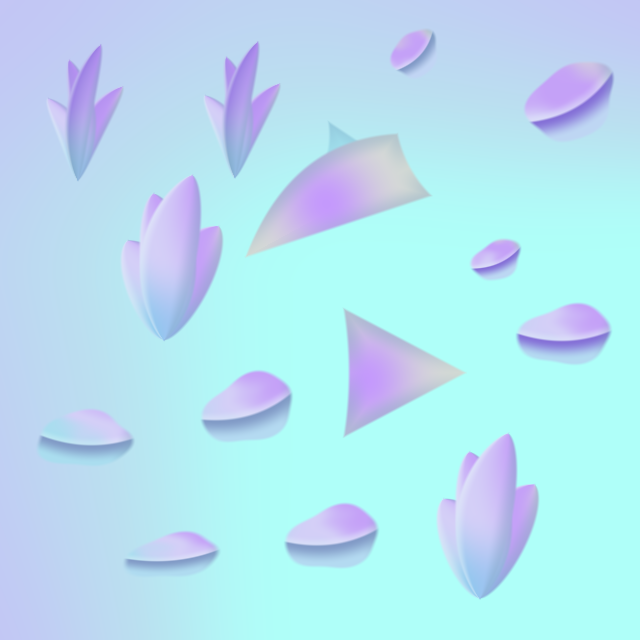
Write a Shadertoy shader that draws this background.

```glsl
const vec3 AQUA = vec3(0.63, 0.88, 0.93);
const vec3 LILAC = vec3(0.83, 0.81, 0.97);
const vec3 ORCHID = vec3(0.77, 0.63, 0.97);
const vec3 VIOLET = vec3(0.52, 0.38, 0.86);
const vec3 CREAM = vec3(0.84, 0.87, 0.83);
const vec3 SLATE = vec3(0.50, 0.64, 0.76);
const vec3 WHITE = vec3(0.90, 0.95, 0.98);
const float PI = 3.14159;

vec2 gradientAt(vec2 i) {
    float a = 2.0 * PI * fract(sin(dot(i, vec2(127.1, 311.7))) * 4375.85);
    return vec2(cos(a), sin(a));
}

float gradientNoise(vec2 p) {
    vec2 i = floor(p), f = fract(p), e = vec2(1.0, 0.0);
    vec2 u = f * f * (3.0 - 2.0 * f);
    float low = mix(dot(gradientAt(i), f), dot(gradientAt(i + e), f - e), u.x);
    float high = mix(dot(gradientAt(i + e.yx), f - e.yx), dot(gradientAt(i + 1.0), f - 1.0), u.x);
    return mix(low, high, u.y);
}

vec2 turn(vec2 p, float a) {
    float c = cos(a), s = sin(a);
    return vec2(c * p.x - s * p.y, s * p.x + c * p.y);
}

float cover(float d) {
    float soft = max(0.003, 0.75 / iResolution.y);
    return 1.0 - smoothstep(-soft, soft, d);
}

vec3 over(vec3 below, vec4 layer) {
    return mix(below, layer.rgb, layer.a);
}

vec3 pearl(float t) {
    vec3 c = mix(AQUA, LILAC, smoothstep(0.0, 0.35, t));
    c = mix(c, ORCHID, smoothstep(0.35, 0.65, t));
    return mix(c, CREAM, smoothstep(0.7, 1.0, t));
}

// Curved blade rising from the origin
vec4 petal(vec2 p, float len, float width, float bend, float tone, float dark) {
    float t = clamp(p.y / len, 0.0, 1.0);
    float x = p.x - bend * t * (t - 1.0);
    float w = 2.75 * width * pow(t, 0.75) * pow(1.0 - t, 0.7);
    float u = clamp(x / max(w, 0.001), -1.0, 1.0);
    vec3 c = pearl(tone + 0.35 * t + 0.12 * u);
    c = mix(c, vec3(0.52, 0.75, 0.93), 0.7 * (1.0 - smoothstep(0.05, 0.5, t)));
    c = mix(c, mix(SLATE, VIOLET, smoothstep(0.1, 0.6, t)), dark * (0.6 - 0.4 * u));
    c = mix(c, WHITE, 0.5 * smoothstep(0.6, 1.0, -u));
    c = mix(c, SLATE, 0.45 * smoothstep(0.3, 1.0, u));
    return vec4(c, cover(max(abs(x) - w, abs(p.y - 0.5 * len) - 0.5 * len)));
}

// Fan of blades, the tallest in front
vec3 bloom(vec3 col, vec2 p, float slim, float dark) {
    for (int i = 0; i < 4; i++) {
        float k = float(i);
        float side = mod(k, 2.0) * 2.0 - 1.0;
        float angle = 0.12 + side * (0.47 - 0.14 * k);
        float len = (0.165 + 0.032 * k) * mix(1.0, 0.82, slim);
        float width = mix(0.043, 0.020, slim);
        float tone = side > 0.0 ? 0.55 - 0.11 * k : 0.12 + 0.08 * k;
        col = over(col, petal(turn(p, angle), len, width, 0.06 * side, tone, dark * k / 3.0));
    }
    return col;
}

// Curved sheet tapering from x = 0 to its tip
vec4 sail(vec2 p, float len, float halfHeight, float bulge, float glow, vec3 tint) {
    float t = clamp(p.x / len, 0.0, 1.0);
    float w = (1.0 - t) * (halfHeight + bulge * t * step(p.y, 0.0));
    float hollow = 0.008 * (1.0 - p.y * p.y / (halfHeight * halfHeight));
    float d = max(abs(p.y) - w, max(hollow - p.x, p.x - len));
    vec2 g = (p - vec2(glow * len, -0.012)) / vec2(0.075, 0.085);
    vec3 c = mix(tint, vec3(0.77, 0.60, 0.99), exp(-dot(g, g)));
    c = mix(c, SLATE, 0.4 * smoothstep(-0.035, 0.0, d) * smoothstep(-0.02, 0.06, abs(p.y)));
    return vec4(c, cover(d));
}

// Rounded stone with a folded lip
vec4 pebble(vec2 p, vec2 radius, float tone, float dark) {
    vec2 q = p / radius;
    float a = atan(q.y, q.x);
    float rim = 1.0 + 0.07 * cos(3.0 * a + tone * 9.0) + 0.04 * cos(5.0 * a);
    float fold = q.y + 0.2 - 0.3 * q.x * q.x + 0.15 * q.x;
    float grain = 0.2 * gradientNoise(q * 1.3 + tone * 17.0);
    vec3 dome = pearl(tone + 0.25 * q.x + 0.15 * q.y + grain);
    dome = mix(dome, WHITE, 0.4 * smoothstep(0.3, 0.0, fold));
    vec3 bowl = mix(mix(SLATE, VIOLET, dark), mix(AQUA, LILAC, tone), smoothstep(0.0, 0.65, -fold));
    vec3 c = mix(bowl, dome, smoothstep(-0.05, 0.05, fold));
    c = mix(c, SLATE, 0.5 * smoothstep(0.6, 1.05, dot(q, vec2(0.9, -0.2))));
    return vec4(c, cover((length(q) - rim) * min(radius.x, radius.y)));
}

vec3 backdrop(vec2 uv) {
    float left = 1.0 - smoothstep(-0.15, 0.55, uv.x);
    float top = smoothstep(0.55, 1.05, uv.y);
    float haze = 0.7 * left + top * (0.62 + 0.35 * uv.x * uv.x - 0.3 * left);
    haze += 0.35 * left * pow(1.0 - uv.y, 2.0) + 0.03 * gradientNoise(uv * 3.0);
    vec3 c = mix(vec3(0.685, 1.0, 0.975), vec3(0.73, 0.88, 0.94), smoothstep(0.0, 0.55, haze));
    return mix(c, vec3(0.765, 0.77, 0.96), smoothstep(0.4, 1.05, haze));
}

void mainImage(out vec4 fragColor, in vec2 fragCoord) {
    vec2 uv = fragCoord / iResolution.xy;
    vec3 col = backdrop(uv);

    // Staggered rows of shards
    for (int r = 0; r < 4; r++) {
        int even = 1 - r % 2;
        for (int c = even; c < 4; c++) {
            vec2 cell = vec2(c, r);
            float n = gradientNoise(cell * 1.37 + 0.4);
            float lift = r < 2 ? (0.03 + 0.025 * cell.y) * cell.x - 0.03 - 0.04 * cell.y
                               : (c == 2 ? 0.05 : -0.03);
            vec2 center = (cell + 0.5) / 4.0 + vec2(even == 1 ? -0.1 : 0.015, lift);
            vec2 p = uv - center - 0.02 * vec2(n, -n);

            if ((c < 2 && r > 1) || c - r == 3) {
                float slim = r == 3 ? 1.0 : 0.0;
                col = bloom(col, p + vec2(0.025, 0.12), slim, 0.8 * slim);
            } else if (c == 2 && r == 2) {
                col = over(col, sail(turn(p - vec2(-0.02, 0.09), 0.2), 0.11, 0.045, 0.0, -3.0, AQUA));
                col = over(col, sail(turn(p, -PI - 0.5) + vec2(0.14, 0.0), 0.30, 0.055, 0.2, 0.5, CREAM));
            } else if (c == 2 && r == 1) {
                col = over(col, sail(p + vec2(0.1, 0.0), 0.19, 0.1, 0.0, 0.18, CREAM));
            } else {
                float size = c + r == 5 ? 0.036 : 0.066;
                float flatness = c == 1 && r == 0 ? 0.5 : 0.78 + 0.3 * n;
                float tone = 0.35 + 0.4 * n + 0.05 * cell.x;
                float dark = c == 3 ? 0.8 : 0.15;
                col = over(col, pebble(turn(p, -0.45 - n), size * vec2(1.1, flatness), tone, dark));
            }
        }
    }
    fragColor = vec4(col, 1.0);
}
```
